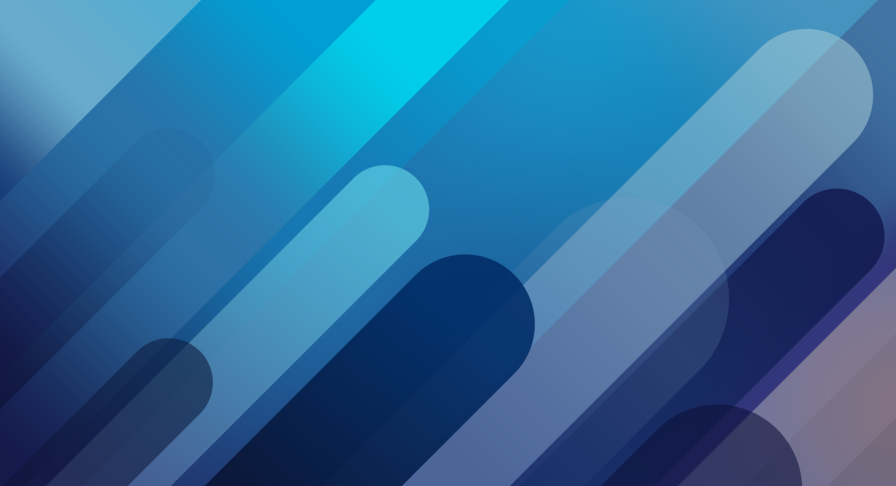
This background is drawn by a WebGL 2 fragment shader. Its source:

```glsl
#version 300 es
precision highp float;
// Diagonal translucent capsules over broad slanted bands of blue.
// Each band is a three-stop ramp along the diagonal; each capsule is a
// distance function that trails to the lower left, blended in layers.

uniform vec2 u_resolution;
out vec4 outColor;

const vec2 DIAGONAL = vec2(0.70710678);

// Three-stop gradient; stops holds the positions of low, mid and high.
vec3 ramp(float t, vec3 stops, vec3 low, vec3 mid, vec3 high) {
    vec3 c = mix(low, mid, smoothstep(stops.x, stops.y, t));
    return mix(c, high, smoothstep(stops.y, stops.z, t));
}

// Antialiased step across a slanted edge.
float past(float edge, float s, float px) {
    return smoothstep(-px, px, s - edge);
}

// Capsule with a round tip and an endless tail; colour and alpha (rgba)
// run from tip to tail over the given length.
vec3 capsule(vec3 base, vec2 p, vec2 center, float radius,
             vec4 tip, vec4 tail, float len, float px) {
    vec2 q = p - center;
    float along = dot(q, DIAGONAL);
    float d = length(q - DIAGONAL * min(along, 0.0)) - radius;
    vec4 ink = mix(tip, tail, clamp(-along / len, 0.0, 1.0));
    return mix(base, ink.rgb, ink.a * (1.0 - smoothstep(-px, px, d)));
}

// Slanted background bands; s runs across them and t along them.
vec3 bands(vec2 p, float s, float t, float px) {
    vec3 corner = ramp(t, vec3(0.58, 0.98, 1.4), vec3(0.09, 0.24, 0.47),
                       vec3(0.41, 0.67, 0.80), vec3(0.32, 0.68, 0.82));
    vec3 deep = ramp(t, vec3(0.15, 1.0, 1.6), vec3(0.10, 0.12, 0.34),
                     vec3(0.16, 0.45, 0.66), vec3(0.0, 0.62, 0.83));
    vec3 cyan = ramp(t, vec3(0.02, 0.95, 1.75), vec3(0.08, 0.10, 0.29),
                     vec3(0.18, 0.45, 0.66), vec3(0.0, 0.81, 0.92));
    vec3 seam = ramp(t, vec3(0.1, 1.2, 2.0), vec3(0.10, 0.13, 0.33),
                     vec3(0.09, 0.47, 0.70), vec3(0.03, 0.61, 0.81));
    vec3 open = ramp(t, vec3(0.1, 1.2, 2.2), vec3(0.13, 0.20, 0.42),
                     vec3(0.12, 0.43, 0.66), vec3(0.09, 0.59, 0.79));
    vec3 shade = ramp(t, vec3(1.0, 2.0, 2.8), vec3(0.12, 0.20, 0.43),
                      vec3(0.14, 0.24, 0.47), vec3(0.26, 0.46, 0.64));
    vec3 violet = vec3(0.39, 0.45, 0.66);

    // Cross-band shading and the warm glow at the lower right
    open -= vec3(0.0, 0.08, 0.07) * smoothstep(1.2, 1.8, s);
    open = mix(open, vec3(0.34, 0.60, 0.76), 0.75 * smoothstep(2.1, 2.7, t));
    shade = mix(shade, vec3(0.20, 0.21, 0.48), smoothstep(2.2, 2.4, s));
    float glow = exp(-9.0 * dot(p - vec2(1.86, 0.16), p - vec2(1.86, 0.16)));
    violet = mix(violet, vec3(0.53, 0.47, 0.54), glow);
    violet *= 1.0 - 0.05 * past(2.53, s, px) - 0.07 * past(2.703, s, px);

    vec3 c = mix(corner, deep, past(0.414, s, px));
    c = mix(c, cyan, past(0.773, s, px));
    c = mix(c, seam, past(1.048, s, px));
    c = mix(c, open, past(1.172, s, px));
    c = mix(c, shade, past(1.806, s, px));
    return mix(c, violet, past(2.395, s, px));
}

void main() {
    vec2 p = gl_FragCoord.xy / u_resolution.y;
    float px = 0.8 / u_resolution.y;
    float across = p.x + 1.0 - p.y;
    vec3 c = bands(p, across, p.x + p.y, 1.414 * px);

    // Soft shadow and pale capsule at the left
    c = capsule(c, p, vec2(0.347, 0.64), 0.096,
                vec4(0.05, 0.16, 0.38, 0.06), vec4(0.04, 0.05, 0.19, 0.5), 0.5, px);
    c = capsule(c, p, vec2(0.792, 0.569), 0.091,
                vec4(0.42, 0.86, 0.92, 0.6), vec4(0.40, 0.48, 0.68, 0.5), 0.85, px);
    c = capsule(c, p, vec2(0.347, 0.213), 0.091,
                vec4(0.05, 0.12, 0.26, 0.62), vec4(0.06, 0.06, 0.20, 0.5), 0.45, px);

    // Large pale capsule, dark neighbour and faint veil at the right
    c = capsule(c, p, vec2(1.66, 0.804), 0.1365,
                vec4(0.65, 0.80, 0.84, 0.55), vec4(0.48, 0.60, 0.78, 0.5), 1.03, px);
    c = capsule(c, p, vec2(1.722, 0.514), 0.098,
                vec4(0.07, 0.10, 0.31, 0.86), vec4(0.08, 0.18, 0.40, 0.7), 0.8, px);
    c = capsule(c, p, vec2(1.292, 0.385), 0.208,
                vec4(0.50, 0.62, 0.75, 0.18), vec4(0.45, 0.58, 0.74, 0.0), 0.45, px);

    // Dark foreground capsules
    c = capsule(c, p, vec2(0.957, 0.333), 0.1435,
                vec4(0.0, 0.17, 0.40, 0.88), vec4(0.04, 0.09, 0.22, 0.96), 0.55, px);
    c = capsule(c, p, vec2(1.476, -0.007), 0.1745,
                vec4(0.05, 0.06, 0.22, 0.58), vec4(0.05, 0.06, 0.22, 0.58), 1.0, px);

    outColor = vec4(clamp(c, 0.0, 1.0), 1.0);
}
```
